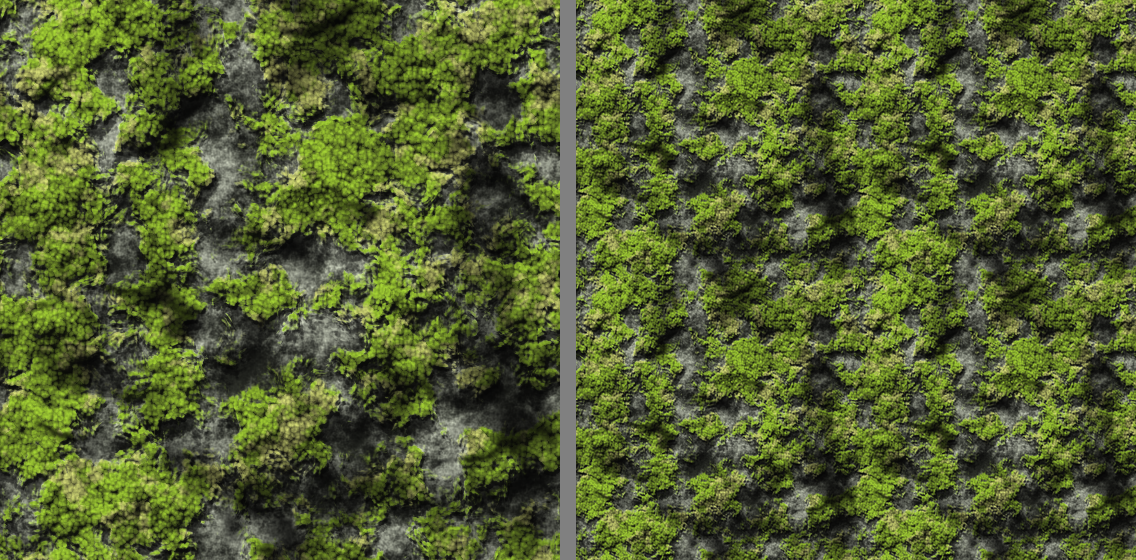
Left: one tile. Right: repeated 2 by 2.
Give the GLSL for this texture, as a Shadertoy shader.

```glsl
// Moss growing in ragged cushions over weathered grey stone, lit from above.
// Wrapping gradient noise shapes the rock and the moss cover; wrapping cells at
// three sizes build the cushions; height differences give light and shadow.

struct Surface {
    float height;
    float cover;     // 0 bare stone, 1 moss
    float cushion;   // roundness of moss clumps, tufts and leaves
    float broad;     // large bumps and hollows
    float stone;     // rock roughness
    float tint;      // random value of each tuft
};

vec3 hash3(vec2 cell, uint seed) {
    uvec3 v = uvec3(uvec2(cell), seed) * 1664525u + 1013904223u;
    v.x += v.y * v.z; v.y += v.z * v.x; v.z += v.x * v.y;
    v ^= v >> 16u;
    v.x += v.y * v.z; v.y += v.z * v.x; v.z += v.x * v.y;
    return vec3(v >> 8u) / 16777216.0;
}

// Gradient noise that wraps after a whole number of cells
float noise(vec2 p, vec2 period, uint seed) {
    vec2 cell = floor(p * period), f = fract(p * period);
    vec2 w = f * f * f * (f * (f * 6.0 - 15.0) + 10.0);
    vec4 corner;
    for (int i = 0; i < 4; i++) {
        vec2 o = vec2(i % 2, i / 2);
        float angle = 6.2832 * hash3(mod(cell + o, period), seed).x;
        corner[i] = dot(vec2(cos(angle), sin(angle)), f - o);
    }
    return 1.4 * mix(mix(corner.x, corner.y, w.x), mix(corner.z, corner.w, w.x), w.y);
}

float fbm(vec2 p, vec2 period, int octaves, float gain, uint seed) {
    float sum = 0.0, amp = 0.5;
    for (int i = 0; i < octaves; i++) {
        sum += amp * noise(p, period, seed + uint(i));
        period *= 2.0;
        amp *= gain;
    }
    return sum;
}

// Wrapping cells: x is a rounded dome, y a random value of the cell
vec2 domes(vec2 p, float period, uint seed) {
    vec2 cell = floor(p * period), f = fract(p * period);
    vec2 nearest = vec2(8.0, 0.0);
    for (int y = -1; y <= 1; y++)
    for (int x = -1; x <= 1; x++) {
        vec2 o = vec2(x, y);
        vec3 h = hash3(mod(cell + o, vec2(period)), seed);
        vec2 d = o + h.xy - f;
        if (dot(d, d) < nearest.x) nearest = vec2(dot(d, d), h.z);
    }
    return vec2(1.0 - 1.4 * nearest.x, nearest.y);
}

Surface surfaceAt(vec2 p) {
    Surface s;
    vec2 warp = vec2(fbm(p, vec2(14.0), 3, 0.5, 11u), fbm(p, vec2(14.0), 3, 0.5, 21u));
    vec2 q = p + 0.035 * warp;
    s.broad = fbm(q, vec2(4.0, 5.0), 3, 0.55, 31u);
    s.stone = fbm(p, vec2(8.0), 6, 0.74, 41u);
    vec2 tuft = domes(p + 0.012 * warp, 50.0, 61u);
    s.cushion = 0.36 * domes(q, 20.0, 51u).x + 0.32 * tuft.x + 0.32 * domes(p, 125.0, 71u).x;
    s.tint = tuft.y;
    float patches = fbm(q, vec2(6.0), 6, 0.68, 81u);
    s.cover = smoothstep(-0.13, 0.13,
        patches + 0.25 * s.broad + 0.3 * (s.cushion - 0.6) + 0.04);
    s.height = 0.9 * s.broad + 0.35 * s.stone + s.cover * (0.1 + 0.65 * s.cushion);
    return s;
}

// Dark, mostly level clefts that fade in and out
float clefts(vec2 p) {
    vec2 q = p + 0.03 * vec2(fbm(p, vec2(9.0), 4, 0.6, 101u), fbm(p, vec2(9.0), 4, 0.6, 111u));
    float line = abs(fbm(q, vec2(3.0, 5.0), 3, 0.5, 121u));
    float gate = smoothstep(-0.02, 0.22, fbm(p, vec2(5.0), 3, 0.5, 131u));
    return gate * (1.0 - smoothstep(0.0, 0.1, line));
}

vec3 stoneColor(Surface s, float light) {
    vec3 shade = mix(vec3(0.18, 0.19, 0.16), vec3(0.66, 0.68, 0.61),
                     smoothstep(-0.5, 0.5, s.stone + 0.2 * s.broad));
    return shade * clamp(0.85 + 1.2 * light, 0.25, 1.25);
}

vec3 mossColor(Surface s, float light, float dryness) {
    float t = clamp(0.46 + 0.95 * light + 0.85 * (s.cushion - 0.6)
                    + 0.22 * (s.tint - 0.5) + 0.5 * s.broad, 0.0, 1.0);
    vec3 green = mix(vec3(0.08, 0.10, 0.04), vec3(0.33, 0.41, 0.12), smoothstep(0.0, 0.55, t));
    green = mix(green, vec3(0.53, 0.68, 0.16), smoothstep(0.45, 1.0, t));
    vec3 straw = mix(vec3(0.12, 0.11, 0.07), vec3(0.74, 0.73, 0.44), t);
    return mix(green, straw, dryness);
}

void mainImage(out vec4 fragColor, in vec2 fragCoord) {
    vec2 p = fragCoord / iResolution.xy;
    Surface s = surfaceAt(p);

    // Fine light from above, and wider soft shade under overhanging growth
    float light = s.height - surfaceAt(p + vec2(-0.003, 0.007)).height;
    float above = 0.5 * (surfaceAt(p + vec2(-0.008, 0.018)).height
                       + surfaceAt(p + vec2(0.005, 0.036)).height);
    float overhang = smoothstep(-0.05, 0.5, above - s.height);
    float openness = smoothstep(-0.4, 0.05, s.broad);
    float ambient = (1.0 - 0.6 * overhang) * mix(0.45, 1.0, openness) * (1.0 - 0.75 * clefts(p));

    float dryness = 0.8 * smoothstep(0.02, 0.32,
        fbm(p, vec2(9.0), 5, 0.68, 141u) + 0.25 * (s.tint - 0.5));
    vec3 color = mix(stoneColor(s, light), mossColor(s, light, dryness), s.cover);
    float grain = 1.0 + 0.2 * noise(p, vec2(190.0), 151u);
    fragColor = vec4(clamp(color * ambient * grain * 1.06 + 0.018, 0.0, 1.0), 1.0);
}
```
